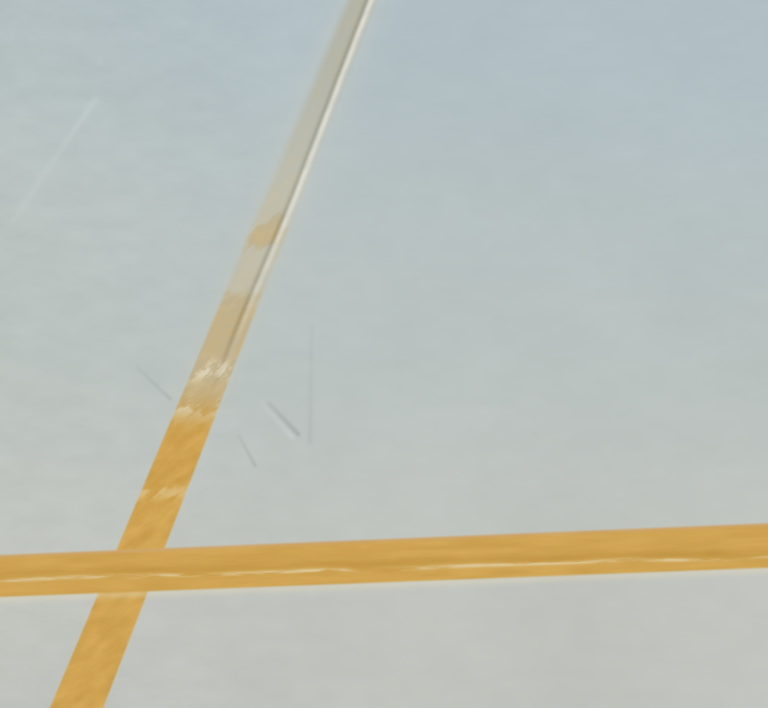
Give the GLSL for this texture, as a Shadertoy shader.

```glsl
const vec3 SKY_BLUE = vec3(0.695, 0.750, 0.772);
const vec3 MID_GREY = vec3(0.725, 0.762, 0.757);
const vec3 WARM_GREY = vec3(0.757, 0.768, 0.744);
const vec3 OCHRE = vec3(0.810, 0.640, 0.325);
const vec3 WORN_TAN = vec3(0.765, 0.670, 0.480);
const vec3 FADED_TAN = vec3(0.690, 0.665, 0.570);
const vec3 CREAM = vec3(0.890, 0.850, 0.735);
const vec3 PALE_LINE = vec3(0.860, 0.860, 0.820);
const vec3 EDGE_PINK = vec3(0.800, 0.660, 0.540);

// Straight edges as (offset, slope)
const vec2 DIAGONAL_LEFT = vec2(0.0706, 0.421);
const vec2 DIAGONAL_RIGHT = vec2(0.1455, 0.384);
const vec2 BAND_TOP = vec2(0.2160, 0.0415);
const vec2 BAND_BOTTOM = vec2(0.1570, 0.0380);
const vec2 BAND_RIDGE = vec2(0.1800, 0.0310);
const float EDGE_SOFTNESS = 0.0025;
const float GRAIN = 0.016;

float hash(vec2 p) {
    vec3 q = fract(p.xyx * vec3(0.1031, 0.1030, 0.0973));
    q += dot(q, q.yzx + 33.33);
    return fract((q.x + q.y) * q.z);
}

float noise(vec2 p) {
    vec2 cell = floor(p);
    vec2 f = fract(p);
    f = f * f * (3.0 - 2.0 * f);
    float low = mix(hash(cell), hash(cell + vec2(1.0, 0.0)), f.x);
    float high = mix(hash(cell + vec2(0.0, 1.0)), hash(cell + 1.0), f.x);
    return mix(low, high, f.y);
}

float fbm(vec2 p) {
    float sum = 0.0;
    float weight = 0.5;
    for (int i = 0; i < 4; i++) {
        sum += weight * noise(p);
        p = p * 2.03 + 17.1;
        weight *= 0.5;
    }
    return sum;
}

float edgeAt(vec2 edge, float t) {
    return edge.x + edge.y * t;
}

float bump(float x, float center, float width) {
    float d = (x - center) / width;
    return exp(-d * d);
}

float between(float x, float low, float high, float soft) {
    return smoothstep(low - soft, low + soft, x) * (1.0 - smoothstep(high - soft, high + soft, x));
}

float scratch(vec2 p, vec2 a, vec2 b, float width) {
    vec2 d = b - a;
    float t = clamp(dot(p - a, d) / dot(d, d), 0.0, 1.0);
    return bump(length(p - a - d * t), 0.0, width) * (0.4 + 0.6 * t);
}

vec3 wall(vec2 p) {
    vec3 color = mix(WARM_GREY, MID_GREY, smoothstep(0.1, 0.62, p.y));
    color = mix(color, SKY_BLUE, smoothstep(0.55, 1.05, p.y + 0.1 * (p.x - 0.5)));
    color += vec3(0.010, 0.004, -0.008) * (1.0 - smoothstep(0.0, 0.4, p.x)) * p.y;
    // Mottling, fine weave and grime on the left
    float leftSide = 1.0 - smoothstep(0.15, 0.55, p.x);
    color += GRAIN * (fbm(p * vec2(28.0, 60.0)) - 0.47) * (1.0 + leftSide);
    color += 0.03 * (fbm(p * 5.0) - 0.47);
    // Scratches and creases
    color -= 0.075 * scratch(p, vec2(0.380, 0.430), vec2(0.421, 0.387), 0.0035);
    color -= 0.055 * scratch(p, vec2(0.337, 0.385), vec2(0.360, 0.343), 0.0030);
    color -= 0.045 * scratch(p, vec2(0.195, 0.480), vec2(0.240, 0.437), 0.0030);
    color += 0.025 * scratch(p, vec2(0.014, 0.682), vec2(0.134, 0.859), 0.0050);
    color -= 0.025 * scratch(p, vec2(0.440, 0.540), vec2(0.438, 0.375), 0.0040);
    color += 0.030 * scratch(p, vec2(0.370, 0.430), vec2(0.412, 0.383), 0.0040);
    return color;
}

vec3 paintDiagonal(vec3 color, vec2 p) {
    float left = edgeAt(DIAGONAL_LEFT, p.y);
    float right = edgeAt(DIAGONAL_RIGHT, p.y);
    float across = (p.x - left) / (right - left);
    float streak = fbm(vec2(across * 4.0, p.y * 70.0 - across * 2.0));
    float wearHeight = p.y + 0.06 * (streak - 0.47);
    // Solid paint below, patchy remains above
    float wear = smoothstep(0.38, 0.47, wearHeight);
    float coverage = 1.0 - 0.22 * wear;
    coverage -= 0.45 * smoothstep(0.56, 0.60, wearHeight);
    coverage += 0.40 * between(wearHeight, 0.645, 0.685, 0.008);
    coverage += 0.25 * smoothstep(0.74, 0.96, wearHeight);
    coverage *= mix(1.0, 0.65 + 0.75 * streak, wear);
    float soft = mix(EDGE_SOFTNESS, 0.008, smoothstep(0.45, 0.75, p.y));
    float mask = between(p.x, left, right, soft);
    vec3 paint = mix(OCHRE, WORN_TAN, wear);
    paint = mix(paint, FADED_TAN, smoothstep(0.66, 0.85, p.y));
    paint += 0.09 * (streak - 0.47);
    float chips = bump(p.y, 0.477, 0.014) + 0.6 * bump(p.y, 0.425, 0.012) + 0.35 * bump(p.y, 0.305, 0.010);
    paint = mix(paint, CREAM, clamp(chips * smoothstep(0.35, 0.60, streak), 0.0, 0.8));
    // Warm halo, then the bare line along the right side
    color = mix(color, CREAM, 0.20 * bump(p.x, 0.5 * (left + right), 0.035) * wear);
    color = mix(color, paint, mask * clamp(coverage, 0.0, 1.0));
    float groove = p.x - right + mix(0.012, 0.005, smoothstep(0.5, 0.75, p.y));
    color -= 0.10 * bump(groove, -0.006, 0.004) * smoothstep(0.42, 0.56, p.y);
    float shine = smoothstep(0.42, 0.75, p.y) * (0.7 + 0.5 * streak);
    return mix(color, PALE_LINE, clamp(shine * bump(groove, 0.0, 0.0045), 0.0, 1.0));
}

vec3 paintBand(vec3 color, vec2 p) {
    float top = edgeAt(BAND_TOP, p.x);
    float bottom = edgeAt(BAND_BOTTOM, p.x);
    float ridge = edgeAt(BAND_RIDGE, p.x) + 0.004 * (noise(vec2(p.x * 9.0, 3.0)) - 0.5);
    float streak = fbm(vec2(p.x * 18.0, (p.y - bottom) * 130.0));
    vec3 paint = OCHRE + 0.06 * (streak - 0.47);
    paint -= 0.035 * bump(p.y, ridge + 0.008, 0.006);
    paint = mix(paint, CREAM, 0.65 * bump(p.y, ridge, 0.0028) * smoothstep(0.25, 0.65, streak));
    paint = mix(paint, EDGE_PINK, 0.55 * bump(p.y, top, 0.004));
    color = mix(color, CREAM, 0.35 * bump(p.y, bottom - 0.003, 0.006));
    return mix(color, paint, between(p.y, bottom, top, EDGE_SOFTNESS));
}

void mainImage(out vec4 fragColor, in vec2 fragCoord) {
    vec2 p = fragCoord / iResolution.y;
    vec3 color = paintBand(paintDiagonal(wall(p), p), p);
    fragColor = vec4(clamp(color, 0.0, 1.0), 1.0);
}
```
